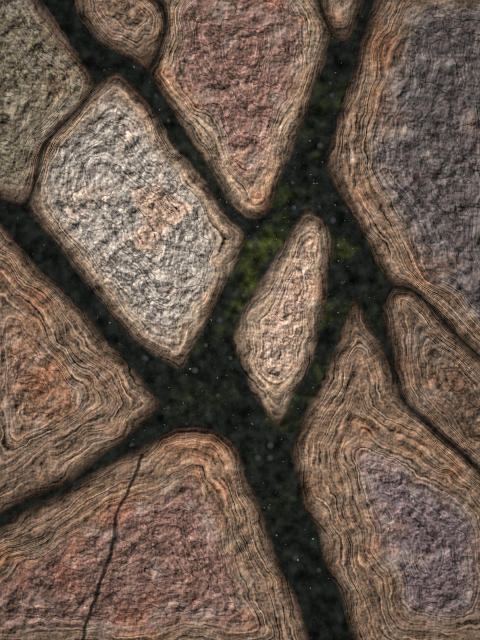
A WebGL 1 fragment shader for this texture:

```glsl
precision highp float;
uniform vec2 u_resolution;

const float LAYOUT = 768.0;    // layout units per canvas height, y downwards
const float CORNER = 6.0;      // corner rounding of the stones
const float GROWTH = 5.0;      // swelling of the stone outlines
const float WOBBLE = 7.0;      // irregularity of the outlines
const float RIM_WIDTH = 19.0;  // dark to lit falloff at the edge
const float STRATA = 0.28;     // frequency of the layer lines
const float RELIEF = 1.7;      // strength of the embossed surface
const float CELL = 15.0;       // pebble spacing
const vec2 LIGHT_STEP = vec2(-1.6, -2.2);
const vec3 PALE = vec3(0.83, 0.77, 0.72);
const vec3 GULLY = vec3(0.10, 0.11, 0.10);
const vec3 MOSS = vec3(0.24, 0.26, 0.12);
const vec3 TAN = vec3(0.56, 0.47, 0.39);
const vec3 BROWN = vec3(0.48, 0.39, 0.32);

struct Rock { float d; float next; vec3 crown; vec3 rim; float band; };

vec2 gradientAt(vec2 p) {
  p = vec2(dot(p, vec2(127.1, 311.7)), dot(p, vec2(269.5, 183.3)));
  return fract(sin(p) * 43758.5) * 2.0 - 1.0;
}

float gradientNoise(vec2 p) {
  vec2 i = floor(p), f = fract(p), o = vec2(1, 0);
  vec2 u = f * f * (3.0 - 2.0 * f);
  float a = dot(gradientAt(i), f);
  float b = dot(gradientAt(i + o), f - o);
  float c = dot(gradientAt(i + o.yx), f - o.yx);
  float d = dot(gradientAt(i + 1.0), f - 1.0);
  return mix(mix(a, b, u.x), mix(c, d, u.x), u.y);
}

float fbm(vec2 p) {
  float sum = 0.0, amp = 0.6;
  for (int i = 0; i < 4; i++) {
    sum += amp * gradientNoise(p);
    p = mat2(1.6, 1.2, -1.2, 1.6) * p + 7.3;
    amp *= 0.57;
  }
  return sum;
}

// Soft half-plane, outside on the left of the edge a-b
float side(vec2 p, vec2 a, vec2 b) {
  vec2 e = normalize(b - a);
  return exp(clamp(dot(p - a, vec2(e.y, -e.x)) / CORNER, -60.0, 60.0));
}

// Rounded convex hexagon, two clockwise corners in each vec4
float hexagon(vec2 p, vec4 a, vec4 b, vec4 c) {
  float sum = side(p, a.xy, a.zw) + side(p, a.zw, b.xy) + side(p, b.xy, b.zw)
            + side(p, b.zw, c.xy) + side(p, c.xy, c.zw) + side(p, c.zw, a.xy);
  return CORNER * log(sum) - GROWTH;
}

float smoothMin(float a, float b, float k) {
  float h = max(k - abs(a - b), 0.0) / k;
  return min(a, b) - h * h * k * 0.25;
}

void add(inout Rock r, float d, vec3 crown, vec3 rim, float band) {
  if (d < r.d) r = Rock(d, r.d, crown, rim, band);
  else r.next = min(r.next, d);
}

Rock layStones(vec2 p) {
  Rock r = Rock(400.0, 400.0, TAN, TAN, 0.0);
  add(r, hexagon(p, vec4(-60,-40,30,-20), vec4(116,100,75,185), vec4(30,250,-60,200)), vec3(0.47,0.43,0.36), BROWN, 14.0);
  add(r, hexagon(p, vec4(143,88,293,285), vec4(218,443,165,412), vec4(35,250,30,165)), vec3(0.60,0.56,0.52), TAN, 24.0);
  add(r, hexagon(p, vec4(150,-40,370,-40), vec4(396,45,318,258), vec4(296,264,170,70)), vec3(0.49,0.38,0.34), TAN, 34.0);
  add(r, hexagon(p, vec4(80,-30,235,-30), vec4(235,50,185,90), vec4(150,70,100,30)), BROWN, BROWN, 30.0);
  add(r, hexagon(p, vec4(368,250,398,285), vec4(378,425,333,508), vec4(300,465,279,400)), vec3(0.66,0.55,0.48), TAN, 22.0);
  add(r, hexagon(p, vec4(465,-40,640,-40), vec4(640,540,530,420), vec4(468,342,393,195)), vec3(0.36,0.33,0.32), BROWN, 52.0);
  add(r, hexagon(p, vec4(495,325,640,455), vec4(640,640,530,550), vec4(476,465,460,365)), BROWN * 0.8, BROWN * 0.9, 40.0);
  float shoulder = hexagon(p, vec4(455,465,640,578), vec4(640,820,440,800), vec4(352,545,385,490));
  float finger = hexagon(p, vec4(428,352,445,388), vec4(478,478,470,600), vec4(380,600,368,520));
  add(r, smoothMin(shoulder, finger, 30.0), vec3(0.44,0.38,0.38), BROWN, 75.0);
  add(r, hexagon(p, vec4(-60,210,0,268), vec4(120,395,192,487), vec4(100,565,-60,645)), vec3(0.49,0.38,0.31), BROWN, 70.0);
  add(r, hexagon(p, vec4(225,511,278,530), vec4(382,800,-80,820), vec4(-80,690,100,572)), vec3(0.48,0.37,0.33), BROWN, 62.0);
  add(r, hexagon(p, vec4(380,-20,440,-20), vec4(432,20,415,52), vec4(400,45,385,15)), BROWN, BROWN, 20.0);
  return r;
}

vec3 shadeGully(vec2 p, float d, float rough) {
  vec2 m = (p - vec2(335, 320)) / vec2(110, 210);
  float moss = smoothstep(-0.1, 0.35, fbm(p * 0.022 + 3.0)) * exp(-dot(m, m));
  vec3 col = mix(GULLY, MOSS, moss) * (1.0 + 1.8 * rough);
  // Scattered pebbles and wet glints
  vec2 cell = floor(p / CELL), h = gradientAt(cell);
  float away = length(p / CELL - cell - 0.5 - 0.15 * h.yx) / (0.25 + 0.1 * h.y);
  float pebble = (1.0 - smoothstep(0.7, 1.0, away)) * step(0.7, h.x) * smoothstep(3.0, 7.0, d);
  col = mix(col, vec3(0.26 - 0.12 * away), pebble);
  return col + 0.3 * smoothstep(0.36, 0.6, gradientNoise(p * 0.27));
}

vec3 shadeStone(vec2 p, Rock rock, float depth, float rough) {
  float warp = fbm(p * 0.014);
  float layer = (depth + 26.0 * warp) * STRATA;
  float bands = gradientNoise(vec2(layer, warp * 3.0)) + gradientNoise(vec2(layer * 1.8, p.y * 0.03));
  float crown = smoothstep(-14.0, 14.0, depth - rock.band + 30.0 * warp);
  float emboss = rough - fbm((p + LIGHT_STEP) * 0.07);
  vec3 col = mix(rock.rim, rock.crown, crown);
  col *= 1.0 + bands * mix(0.75, 0.4, crown) + emboss * RELIEF * mix(0.6, 1.0, crown)
       + 0.4 * rough + 0.35 * gradientNoise(p * 0.4);
  // Pale weathering, rusty stains and dark fissures
  float ledge = exp(-pow((depth - rock.band) / 22.0, 2.0));
  float pale = smoothstep(0.0, 0.5, fbm(p * 0.035 + 11.0) + 0.15 * ledge + 0.2 * bands);
  col = mix(col, PALE * (0.9 + emboss), pale * mix(0.25, 0.5, crown));
  col *= mix(vec3(1), vec3(1.06, 0.95, 0.89), smoothstep(0.0, 0.35, warp));
  float fissure = abs(fbm(p * vec2(0.022, 0.03) + 23.0));
  col *= mix(0.68, 1.0, smoothstep(0.0, 0.04, fissure + 0.04 * (1.0 - crown)));
  float crack = abs(p.x - 170.0 + (p.y - 545.0) * 0.33 + 16.0 * warp);
  col *= 1.0 - 0.6 * step(545.0, p.y) * (1.0 - smoothstep(0.5, 3.5, crack));
  return col * mix(0.3, 1.04, smoothstep(-2.0, RIM_WIDTH, depth));
}

void main() {
  vec2 p = vec2(gl_FragCoord.x, u_resolution.y - gl_FragCoord.y) * LAYOUT / u_resolution.y;
  vec2 bend = vec2(gradientNoise(p * 0.02), gradientNoise(p * 0.02 + 40.0));
  Rock rock = layStones(p + WOBBLE * bend);
  float d = max(rock.d, rock.d - rock.next);
  float rough = fbm(p * 0.07);
  vec3 stone = shadeStone(p, rock, -d, rough);
  vec3 col = mix(stone, shadeGully(p, d, rough), smoothstep(-3.0, 2.0, d));
  vec2 v = gl_FragCoord.xy / u_resolution - 0.5;
  gl_FragColor = vec4(clamp(col * (1.06 - 0.5 * dot(v, v)), 0.0, 1.0), 1.0);
}
```
